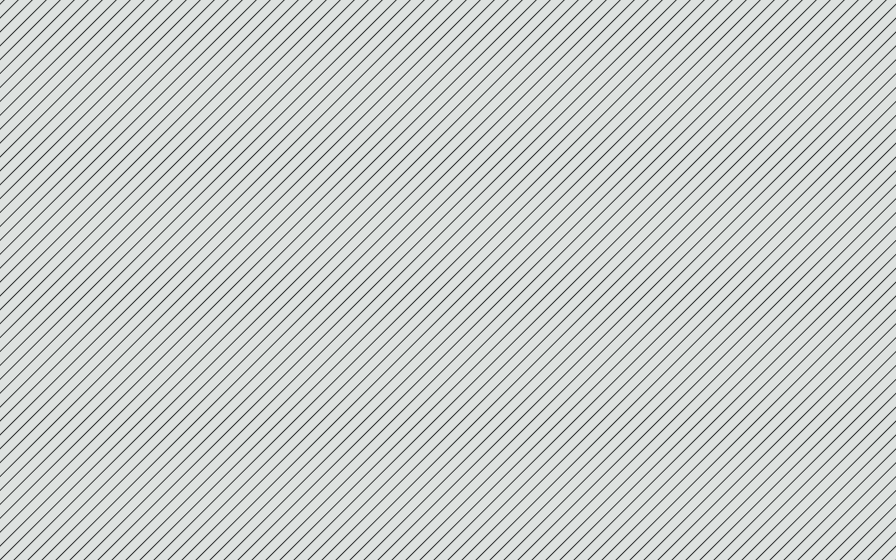
A Shadertoy shader for this pattern:

```glsl
// Fine dark diagonal pinstripes rising to the right on a pale grey ground.
// A linear phase counts stripes across and down the canvas; each stripe is
// box-filtered over one pixel, so thin lines keep their weight at any size.

const vec2 STRIPE_COUNT = vec2(64.0, 40.3);  // repeats across and down
const float LINE_SHARE = 0.092;              // line width as part of a repeat
const vec3 GROUND_COLOR = vec3(0.872, 0.886, 0.878);
const vec3 LINE_COLOR = vec3(0.135, 0.145, 0.145);

// Signed distance to the nearest whole phase, in repeats.
float nearestLine(float phase) {
    return fract(phase + 0.5) - 0.5;
}

// Part of a filter window, centred at offset, that the line covers.
float lineCoverage(float offset, float lineWidth, float window) {
    float left = max(offset - 0.5 * window, -0.5 * lineWidth);
    float right = min(offset + 0.5 * window, 0.5 * lineWidth);
    return max(right - left, 0.0) / window;
}

// Filtered diagonal stripes; uv and pixelSize are in canvas units.
float diagonalStripes(vec2 uv, vec2 pixelSize, vec2 count, float lineWidth) {
    float phase = dot(uv, vec2(count.x, -count.y));
    float window = length(count * pixelSize);
    return lineCoverage(nearestLine(phase), lineWidth, window);
}

void mainImage(out vec4 fragColor, in vec2 fragCoord) {
    vec2 pixelSize = 1.0 / iResolution.xy;
    vec2 uv = fragCoord * pixelSize;

    float ink = diagonalStripes(uv, pixelSize, STRIPE_COUNT, LINE_SHARE);
    fragColor = vec4(mix(GROUND_COLOR, LINE_COLOR, ink), 1.0);
}
```
